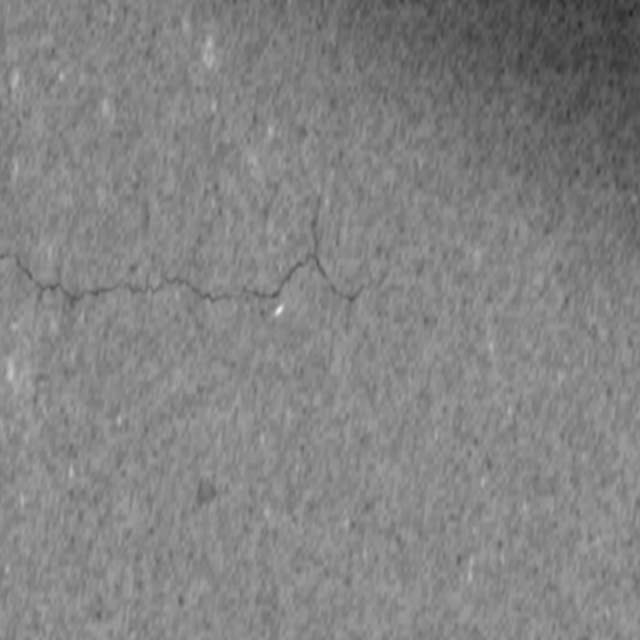
Give the GLSL for this texture, as a WebGL 2 fragment shader.

```glsl
#version 300 es
precision highp float;
// Worn grey asphalt: upright grain from layered value noise, cellular flecks
// and pits, one ragged crack, a pale streak, a stain and a shaded corner.
// All lengths are fractions of the canvas, with the origin at the lower left.
uniform vec2 u_resolution;
out vec4 outColor;

const float BASE_GREY = 0.545;
const float CORNER_SHADE = 0.26;
const vec2 FINE_GRAIN = vec2(190.0, 100.0);   // cells across the canvas
const vec2 MID_GRAIN = vec2(95.0, 48.0);
const vec2 BROAD_GRAIN = vec2(26.0, 13.0);
const vec3 GRAIN_CONTRAST = vec3(0.095, 0.065, 0.025);
const float GRAIN_SLANT = 0.12;
const float CRACK_DEPTH = 0.13;
const float CRACK_WIDTH = 0.0045;
const vec2 CHIP_CENTRE = vec2(0.436, 0.515);
const vec2 STAIN_CENTRE = vec2(0.322, 0.230);
const vec2 STREAK_CENTRE = vec2(0.040, 0.400);

vec2 hash2(vec2 p) {
    vec3 q = fract(vec3(p.xyx) * vec3(0.1031, 0.1030, 0.0973));
    q += dot(q, q.yzx + 33.33);
    return fract((q.xx + q.yz) * q.zy);
}

float valueNoise(vec2 p) {
    vec2 cell = floor(p);
    vec2 f = fract(p);
    f = f * f * (3.0 - 2.0 * f);
    float low = mix(hash2(cell).x, hash2(cell + vec2(1, 0)).x, f.x);
    float high = mix(hash2(cell + vec2(0, 1)).x, hash2(cell + vec2(1, 1)).x, f.x);
    return mix(low, high, f.y);
}

float signedNoise(vec2 p) { return valueNoise(p) - 0.5; }

// Soft elliptical spot, 1 at its centre
float spot(vec2 offset, vec2 radius) {
    vec2 d = offset / radius;
    return exp(-dot(d, d));
}

// Spots scattered one per cell; only a share of the cells is filled
float scatter(vec2 uv, float cells, float share, vec2 radius, float seed) {
    vec2 home = floor(uv * cells);
    float sum = 0.0;
    for (int j = -1; j <= 1; j++) {
        for (int i = -1; i <= 1; i++) {
            vec2 cell = home + vec2(i, j);
            vec2 centre = (cell + hash2(cell + seed)) / cells;
            vec2 pick = hash2(cell + seed + 71.0);
            float strength = step(pick.x, share) * mix(0.3, 1.0, pick.y * pick.y);
            sum += strength * spot(uv - centre, radius * mix(0.7, 1.2, pick.y));
        }
    }
    return sum;
}

// Mean height of the crack: nearly level, with a step up near the middle
float crackHeight(float x) {
    float y = 0.548 + 0.05 * exp(-x * x / 0.002);
    y += 0.045 * exp(-pow((x - 0.487) / 0.028, 2.0));
    y += 0.028 * smoothstep(0.53, 0.62, x) + 0.006 * sin(x * 31.0);
    return y + 0.022 * signedNoise(vec2(x * 42.0, 3.0))
             + 0.012 * signedNoise(vec2(x * 120.0, 9.0));
}

float crack(vec2 uv) {
    float slope = (crackHeight(uv.x + 0.003) - crackHeight(uv.x - 0.003)) / 0.006;
    float gap = abs(uv.y - crackHeight(uv.x)) / sqrt(1.0 + slope * slope);
    float patchy = 0.35 + 0.9 * valueNoise(uv * vec2(60.0, 30.0) + 5.0);
    float line = exp(-pow(gap / CRACK_WIDTH, 2.0)) * (1.0 - smoothstep(0.54, 0.70, uv.x));
    // Faint branch rising from the step
    float branchX = 0.483 + 0.14 * (uv.y - 0.59) + 0.014 * signedNoise(vec2(uv.y * 45.0, 2.0));
    float branch = exp(-pow((uv.x - branchX) / CRACK_WIDTH, 2.0));
    branch *= smoothstep(0.585, 0.60, uv.y) * (1.0 - smoothstep(0.61, 0.78, uv.y));
    return patchy * max(line, 0.75 * branch);
}

void main() {
    vec2 uv = gl_FragCoord.xy / u_resolution;

    // Broad light: darkest in the upper right corner
    float grey = BASE_GREY - 0.015 * smoothstep(0.3, 0.9, uv.y);
    float shade = smoothstep(1.05, 1.65, 0.65 * uv.x + uv.y);
    grey -= CORNER_SHADE * shade;

    // Upright, slightly leaning grain
    vec2 leaned = uv - vec2(GRAIN_SLANT * uv.y, 0.0);
    vec3 grain = vec3(signedNoise(leaned * FINE_GRAIN),
                      signedNoise(leaned * MID_GRAIN + 17.0),
                      signedNoise(uv * BROAD_GRAIN + 41.0));
    grey += dot(grain, GRAIN_CONTRAST);

    // Dark pits and light flecks
    grey -= 0.10 * scatter(uv, 48.0, 0.45, vec2(0.0035, 0.0065), 11.0);
    grey += 0.16 * scatter(uv, 26.0, 0.22, vec2(0.0035, 0.0080), 23.0) * (1.0 - 0.7 * shade);

    // Larger worn patches, kept to the upper left
    float wornArea = (1.0 - smoothstep(0.35, 0.62, uv.x)) * smoothstep(0.55, 0.68, uv.y);
    float ragged = 0.4 + 1.2 * valueNoise(uv * vec2(150.0, 75.0));
    grey += 0.19 * wornArea * ragged * scatter(uv, 13.0, 0.42, vec2(0.008, 0.022), 37.0);

    // Crack, streak, stain and bright chip
    grey -= CRACK_DEPTH * crack(uv);
    grey += 0.055 * ragged * spot(uv - STREAK_CENTRE, vec2(0.020, 0.110));
    grey += 0.18 * spot(uv - vec2(0.016, 0.418), vec2(0.007, 0.018));
    vec2 stain = (uv - STAIN_CENTRE) / vec2(0.019, 0.033);
    grey -= 0.09 * (1.0 - smoothstep(0.5, 1.1, length(stain) + 0.5 * grain.y));
    vec2 chip = mat2(0.82, 0.57, -0.57, 0.82) * (uv - CHIP_CENTRE);
    grey += 0.42 * spot(chip, vec2(0.0045, 0.0100));

    outColor = vec4(vec3(clamp(grey, 0.0, 1.0)), 1.0);
}
```
